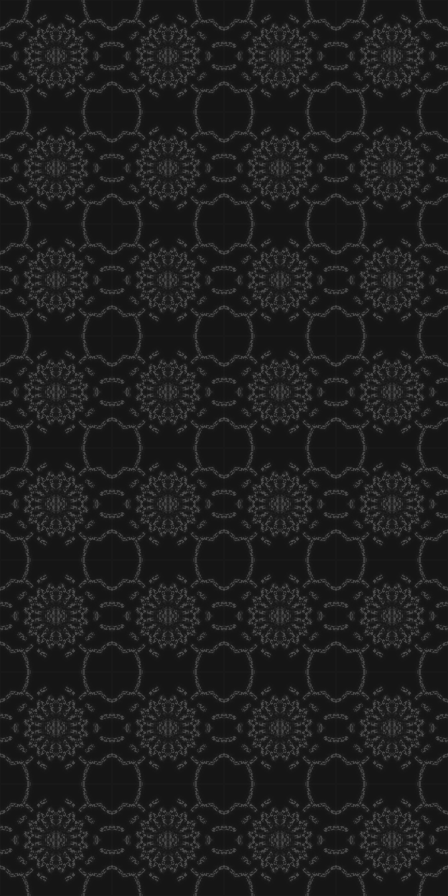
This pattern is drawn by a WebGL 2 fragment shader. Its source:

```glsl
#version 300 es
precision highp float;
// Dark kaleidoscopic lattice: stippled radial medallions between lobed rings.

uniform vec2 u_resolution;
out vec4 fragColor;

const vec2 REPEATS = vec2(4.0, 8.0);
const vec3 GROUND = vec3(0.082);
const vec3 HAZE = vec3(0.155);
const vec3 CHALK = vec3(0.29);
const float PETALS = 16.0;
const float STROKE = 0.014;       // half width, in tiles
const float BOLD_STROKE = 0.018;  // brackets and loose marks
const float SOFTNESS = 0.007;
const float HAZE_REACH = 0.014;
const float GRAIN_SCALE = 52.0;   // noise cells per tile
const float GRAIN_DEPTH = 0.8;
const float GUIDE_WIDTH = 0.004;
const float GUIDE_STRENGTH = 0.35;
const float TAU = 6.2831853;

vec2 hashGradient(vec2 cell) {
    vec3 h = fract(cell.xyx * vec3(0.1031, 0.1030, 0.0973));
    h += dot(h, h.yzx + 33.33);
    float angle = TAU * fract((h.x + h.y) * h.z);
    return vec2(cos(angle), sin(angle));
}

float gradientNoise(vec2 p) {
    vec2 i = floor(p), f = fract(p);
    vec2 u = f * f * f * (f * (f * 6.0 - 15.0) + 10.0);
    float a = dot(hashGradient(i), f);
    float b = dot(hashGradient(i + vec2(1, 0)), f - vec2(1, 0));
    float c = dot(hashGradient(i + vec2(0, 1)), f - vec2(0, 1));
    float d = dot(hashGradient(i + vec2(1, 1)), f - vec2(1, 1));
    return mix(mix(a, b, u.x), mix(c, d, u.x), u.y);
}

float segment(vec2 p, vec2 a, vec2 b) {
    vec2 ab = b - a;
    return length(p - a - ab * clamp(dot(p - a, ab) / dot(ab, ab), 0.0, 1.0));
}

// Quarter of the lobed ring, measured from the tile corner.
float lobedRing(vec2 p) {
    float d = segment(p, vec2(0.0, 0.26), vec2(0.05, 0.24));
    d = min(d, segment(p, vec2(0.05, 0.24), vec2(0.105, 0.185)));
    d = min(d, segment(p, vec2(0.105, 0.185), vec2(0.2, 0.195)));
    d = min(d, segment(p, vec2(0.2, 0.195), vec2(0.235, 0.11)));
    d = min(d, segment(p, vec2(0.235, 0.11), vec2(0.26, 0.0)));
    return min(d, segment(p, vec2(0.225, 0.18), vec2(0.285, 0.235)));
}

// Radial dashes with pointed tips, folded into one petal.
float petalWheel(vec2 p) {
    float sector = TAU / PETALS;
    float angle = atan(p.y, p.x + 1e-6);
    float folded = abs(mod(angle, sector) - 0.5 * sector);
    vec2 q = length(p) * vec2(cos(folded), sin(folded));
    float d = segment(q, vec2(0.145, 0.0), vec2(0.215, 0.0));
    return min(d, segment(q, vec2(0.28, 0.006), vec2(0.235, 0.03)));
}

// Upright bars joined by a waist.
float centreBars(vec2 p) {
    float d = segment(p, vec2(0.02, 0.0), vec2(0.02, 0.06));
    d = min(d, segment(p, vec2(0.065, 0.018), vec2(0.065, 0.04)));
    return min(d, segment(p, vec2(0.02, 0.0), vec2(0.085, 0.0)));
}

// Brackets, side arrows and loose dashes between the large motifs.
float looseMarks(vec2 p) {
    float d = segment(p, vec2(0.5, 0.108), vec2(0.445, 0.105));
    d = min(d, segment(p, vec2(0.445, 0.105), vec2(0.41, 0.092)));
    d = min(d, segment(p, vec2(0.375, 0.0), vec2(0.355, 0.025)));
    d = min(d, segment(p, vec2(0.1, 0.35), vec2(0.15, 0.31)));
    return min(d, segment(p, vec2(0.28, 0.2), vec2(0.325, 0.165)));
}

float ink(float d, float halfWidth, float blur) {
    return 1.0 - smoothstep(halfWidth - blur, halfWidth + blur, d);
}

void main() {
    vec2 tile = gl_FragCoord.xy / u_resolution * REPEATS;
    vec2 p = abs(fract(tile) - 0.5);   // mirrored about the medallion
    vec2 corner = 0.5 - p;             // mirrored about the ring
    vec2 pixel = REPEATS / u_resolution;
    float blur = max(SOFTNESS, 0.55 * max(pixel.x, pixel.y));

    float thin = min(lobedRing(corner), min(petalWheel(p), centreBars(p)));
    float edge = min(thin - STROKE, looseMarks(p) - BOLD_STROKE);

    // Mirrored stipple breaks the strokes and mottles the haze.
    float grain = gradientNoise(p * GRAIN_SCALE + 7.3);
    float stipple = smoothstep(-0.25, 0.3, grain);
    float strokes = ink(edge, 0.0, blur) * mix(1.0 - GRAIN_DEPTH, 1.0, stipple);

    // Haze hugs the strokes and fills the medallion.
    float haze = 0.55 * exp(-max(edge, 0.0) / HAZE_REACH);
    haze += 0.3 * (1.0 - smoothstep(0.1, 0.3, length(p)));
    haze *= 0.45 + 0.75 * stipple;

    // Faint guide lines cross at the ring centres.
    float guide = ink(min(corner.x, corner.y), GUIDE_WIDTH, blur);

    vec3 colour = mix(GROUND, HAZE, clamp(haze + GUIDE_STRENGTH * guide, 0.0, 1.0));
    colour = mix(colour, CHALK, strokes);
    fragColor = vec4(colour, 1.0);
}
```
